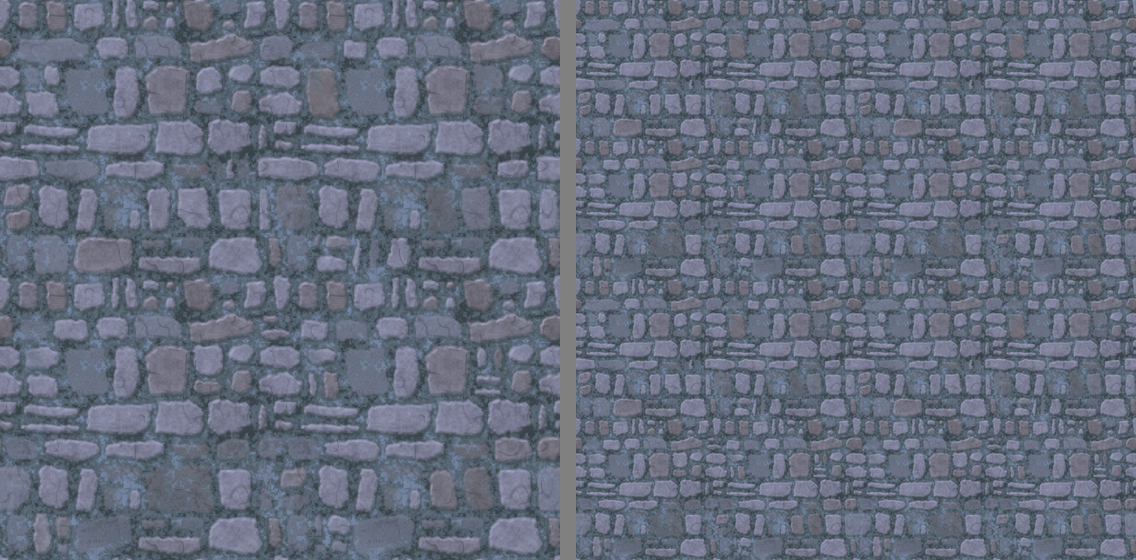
Left: one tile. Right: repeated 2 by 2.
A WebGL 2 fragment shader for this texture:

```glsl
#version 300 es
precision highp float;
// Old rubble wall: worn violet-grey stones set in mottled blue-green mortar.
// A wrapped grid of uneven courses is split at random into stones, each an
// eight-sided cut block. Two by two repeats, some cells differing between them.
uniform vec2 u_resolution;
out vec4 fragColor;

const float REPEATS = 2.0;
const vec2 GRID = vec2(5.0, 7.0);          // cells per repeat
const vec2 TO_LIGHT = vec2(-0.5, 0.87);
const float BEVEL = 0.011;
const float CHANGED_SHARE = 0.35;          // cells that differ between repeats
const float BURIED_SHARE = 0.34;
const vec3 STONE_COOL = vec3(0.475, 0.485, 0.575);
const vec3 STONE_WARM = vec3(0.415, 0.405, 0.445);
const vec3 STONE_EDGE = vec3(0.65, 0.67, 0.79);
const vec3 MORTAR_DARK = vec3(0.22, 0.26, 0.29);
const vec3 MORTAR_MID = vec3(0.345, 0.400, 0.455);
const vec3 MORTAR_PALE = vec3(0.46, 0.53, 0.65);
const vec3 SHADOW = vec3(0.24, 0.28, 0.30);

struct Stone { float dist; float tone; float bury; };

float hash(vec2 cell, float seed) {
  uvec3 v = uvec3(ivec3(vec3(cell, seed)));
  uint h = v.x * 1597334677u ^ v.y * 3812015801u ^ v.z * 2798796415u;
  h = (h ^ (h >> 16)) * 2246822519u;
  h = (h ^ (h >> 13)) * 3266489917u;
  return float((h ^ (h >> 16)) >> 8) / 16777216.0;
}

// Value noise that wraps once per repeat
float noise(vec2 p, float cells, float seed) {
  p *= cells;
  vec2 i = floor(p), f = fract(p);
  f = f * f * (3.0 - 2.0 * f);
  vec2 a = mod(i, cells), b = mod(i + 1.0, cells);
  return mix(mix(hash(a, seed), hash(vec2(b.x, a.y), seed), f.x),
             mix(hash(vec2(a.x, b.y), seed), hash(b, seed), f.x), f.y);
}

float rowShift(float row) { return 0.45 * hash(vec2(0.0, mod(row, GRID.y)), 1.0); }
float columnShift(vec2 cell) { return 0.55 * hash(mod(cell, GRID), 2.0); }

// Distance to a block with tilted sides and cut corners
float blockDistance(vec2 p, vec2 halfSize, vec2 key, float seed) {
  float d = -1.0;
  for (int k = 0; k < 8; k++) {
    float fk = float(k), angle = fk * 0.7853982;
    vec2 dir = vec2(cos(angle), sin(angle));
    bool corner = (k & 1) == 1;
    float cut = corner ? mix(0.70, 1.0, hash(key, seed + fk)) : 1.0;
    vec2 anchor = halfSize * (corner ? sign(dir) : dir) * cut;
    vec2 n = normalize(dir / halfSize);
    n = normalize(n + vec2(-n.y, n.x) * 0.3 * (hash(key, seed + fk + 8.0) - 0.5));
    float side = dot(p - anchor, n);
    float blend = max(0.006 - abs(d - side), 0.0);
    d = max(d, side) + blend * blend / 0.024;
  }
  return d;
}

Stone stoneAt(vec2 p) {
  vec2 bend = vec2(noise(p, 7.0, 3.0), noise(p, 7.0, 4.0)) - 0.5;
  vec2 g = (p + 0.022 * bend) * GRID;

  // Uneven courses, then uneven cells inside the course
  vec2 cell = floor(g);
  if (fract(g.y) < rowShift(cell.y)) cell.y -= 1.0;
  g.x += hash(vec2(1.0, mod(cell.y, GRID.y)), 5.0);
  cell.x = floor(g.x);
  if (fract(g.x) < columnShift(cell)) cell.x -= 1.0;
  vec2 next = cell + 1.0;
  vec2 lo = vec2(cell.x + columnShift(cell), cell.y + rowShift(cell.y)) / GRID;
  vec2 hi = vec2(next.x + columnShift(vec2(next.x, cell.y)), next.y + rowShift(next.y)) / GRID;
  g /= GRID;

  vec2 key = mod(cell, GRID);
  if (hash(key, 6.0) < CHANGED_SHARE) key = mod(cell, GRID * REPEATS) + 40.0;

  // Random splits into smaller stones
  float seed = 20.0;
  for (int k = 0; k < 2; k++) {
    if (hash(key, seed) > (k == 0 ? 0.62 : 0.34)) continue;
    vec2 size = hi - lo;
    bool across = size.x * mix(0.5, 1.5, hash(key, seed + 1.0)) > size.y;
    vec2 cutAt = mix(lo, hi, mix(0.34, 0.66, hash(key, seed + 2.0)));
    bool upper = across ? g.x > cutAt.x : g.y > cutAt.y;
    if (across) { if (upper) lo.x = cutAt.x; else hi.x = cutAt.x; }
    else { if (upper) lo.y = cutAt.y; else hi.y = cutAt.y; }
    seed += upper ? 60.0 : 30.0;
  }

  float inset = mix(0.008, 0.021, hash(key, seed + 3.0));
  vec2 halfSize = max(0.5 * (hi - lo) - inset, 0.012);
  float d = blockDistance(g - 0.5 * (lo + hi), halfSize, key, seed + 4.0);
  d += 0.009 * (noise(p, 48.0, 7.0) - 0.5) + 0.005 * (noise(p, 110.0, 8.0) - 0.5);
  float bury = hash(key, seed + 24.0) < BURIED_SHARE ? mix(0.35, 0.85, hash(key, seed + 25.0)) : 0.0;
  return Stone(d, hash(key, seed + 26.0), bury);
}

float relief(Stone s) { return smoothstep(0.0, -BEVEL, s.dist) * (1.0 - s.bury); }

void main() {
  vec2 p = gl_FragCoord.xy / u_resolution * REPEATS;
  float edge = max(1.2 * REPEATS / min(u_resolution.x, u_resolution.y), 0.003);
  Stone s = stoneAt(p), lit = stoneAt(p + TO_LIGHT * 0.007), caster = stoneAt(p + TO_LIGHT * 0.014);
  float broad = noise(p, 9.0, 10.0), patchy = noise(p, 30.0, 11.0);
  float speck = noise(p, 76.0, 12.0), grain = noise(p, 180.0, 13.0);

  // Mortar: mottled, gritty, shaded beside the stones
  float grit = 0.22 * broad + 0.28 * patchy + 0.28 * speck + 0.22 * grain;
  vec3 mortar = mix(MORTAR_DARK, MORTAR_MID, smoothstep(0.25, 0.5, grit));
  mortar = mix(mortar, MORTAR_PALE, smoothstep(0.5, 0.75, grit));
  float shade = smoothstep(edge, -edge, caster.dist) * (1.0 - caster.bury);
  float contact = exp(-max(s.dist, 0.0) / 0.006) * (1.0 - s.bury);
  mortar = mix(mortar, SHADOW, max(0.5 * shade, 0.45 * contact));

  // Stone face: tone, grain, fine cracks and lit bevels
  vec3 face = mix(STONE_COOL, STONE_WARM, smoothstep(0.45, 1.0, s.tone));
  face *= 0.82 + 0.13 * broad + 0.12 * patchy + 0.11 * speck + 0.11 * grain;
  float crack = 1.0 - smoothstep(0.0, 0.07, abs(noise(p, 22.0, 14.0) - 0.5));
  face *= 1.0 - 0.17 * crack * smoothstep(0.4, 0.7, noise(p, 13.0, 15.0));
  float slope = relief(s) - relief(lit);
  face = mix(face, STONE_EDGE, 0.62 * max(slope, 0.0) * (0.5 + speck));
  face = mix(face, SHADOW, 0.5 * max(-slope, 0.0));

  // Wear: mortar creeps over buried stones
  float creep = smoothstep(0.35, 0.68, 0.45 * patchy + 0.35 * speck + 0.2 * grain);
  float cover = smoothstep(edge, -edge, s.dist) * (1.0 - s.bury * mix(0.45, 1.0, creep));
  cover *= 1.0 - 0.45 * smoothstep(0.62, 0.9, broad) * creep;
  fragColor = vec4(mix(mortar, face, cover), 1.0);
}
```
